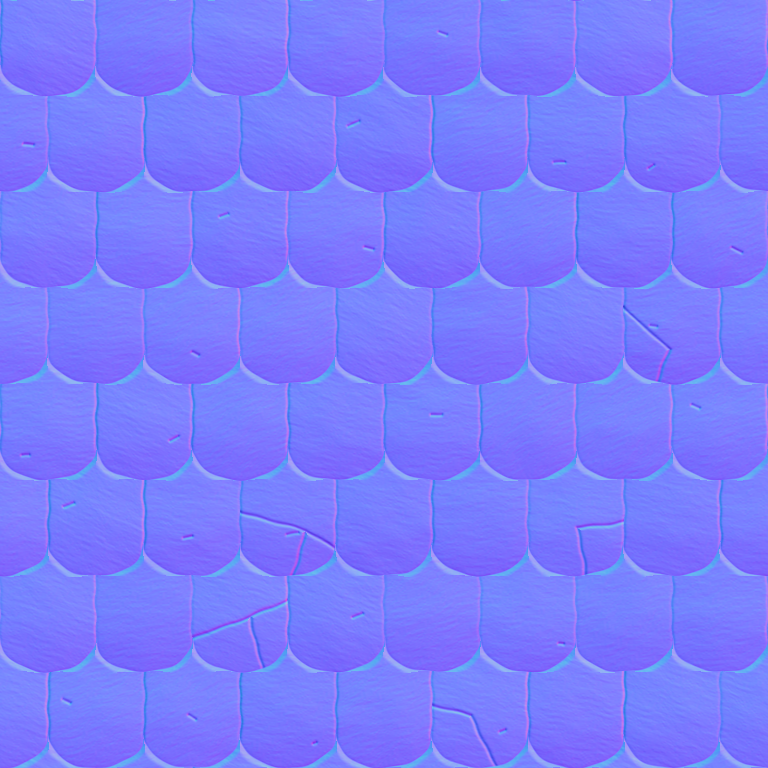
This texture map is drawn by a WebGL 2 fragment shader. Its source:

```glsl
#version 300 es
precision highp float;

uniform vec2 u_resolution;
out vec4 fragColor;

const float COUNT = 8.0;            // tiles across and rows down
const vec2 ARC = vec2(0.5, 0.35);   // radii of the rounded tile end
const float WOBBLE = 0.006;         // unevenness of the outlines
const vec2 LEAN = vec2(-0.04, 0.03);
const float END_DROP = 0.21;        // downward turn towards the tile end
const float SIDE_CURVE = 0.09;
const float TILT = 0.04;            // random lean of each tile
const float BEVEL = 0.13;
const float BEVEL_WIDTH = 0.022;
const float RIM = 0.38;             // slope under each rounded end
const vec2 RIM_FADE = vec2(0.03, 0.075);
const float JOINT = 0.42;
const float JOINT_WIDTH = 0.013;
const float GRAIN = 0.0021;
const float SPECKLE = 0.0009;
const float LUMPS = 0.007;
const float CRACK_SHARE = 0.09;
const float CRACK_DEPTH = 0.011;
const float CRACK_WIDTH = 0.02;
const float CHIP_SHARE = 0.35;
const float CHIP_DEPTH = 0.009;
const float TAU = 6.28319;

vec2 hash2(vec2 p) {
    vec3 q = fract(p.xyx * vec3(0.1031, 0.1030, 0.0973));
    q += dot(q, q.yzx + 33.33);
    return fract((q.xx + q.yz) * q.zy);
}

float noise(vec2 p) {
    vec2 i = floor(p), f = fract(p);
    f = f * f * (3.0 - 2.0 * f);
    float low = mix(hash2(i).x, hash2(i + vec2(1, 0)).x, f.x);
    float high = mix(hash2(i + vec2(0, 1)).x, hash2(i + 1.0).x, f.x);
    return mix(low, high, f.y);
}

float segment(vec2 p, vec2 a, vec2 b) {
    vec2 ab = b - a;
    return length(p - a - ab * clamp(dot(p - a, ab) / dot(ab, ab), 0.0, 1.0));
}

float groove(float d, float width) {
    return exp(-d * d / (width * width));
}

// Outward direction and signed distance of the tile outline
vec3 outline(vec2 p) {
    vec2 q = vec2(p.x, min(p.y - ARC.y, 0.0)) / ARC;
    float k = max(length(q), 0.001);
    float steepness = max(length(q / ARC), 0.002);
    return vec3(q / ARC / steepness, k * (k - 1.0) / steepness);
}

// Fine surface height: grain, cracks and chips
float relief(vec2 p, vec2 id) {
    vec2 r = hash2(id + 11.0), s = hash2(id + 23.0), t = hash2(id + 41.0);
    float angle = (r.x - 0.5) * 0.9;
    vec2 q = mat2(cos(angle), sin(angle), -sin(angle), cos(angle)) * p;
    vec2 seed = id * 71.0 + 100.0;
    float h = GRAIN * noise(q * vec2(9, 32) + seed)
            + SPECKLE * noise(q * vec2(38, 56) + seed)
            + LUMPS * noise(q * vec2(3, 5) + seed);

    if (r.y < CRACK_SHARE) {
        float side = s.x < 0.5 ? -0.5 : 0.5;
        vec2 knee = vec2((s.y - 0.5) * 0.4, 0.3 + 0.3 * t.x);
        float d = min(segment(p, vec2(side, 0.55 + 0.4 * t.y), knee),
                      segment(p, knee, vec2(0.6 * (t.x - 0.5), -0.05)));
        if (s.y > 0.6) d = min(d, segment(p, knee, vec2(-side, 0.2 + 0.3 * t.y)));
        h -= CRACK_DEPTH * groove(d, CRACK_WIDTH);
    }
    if (s.x < CHIP_SHARE) {
        vec2 center = vec2((t.x - 0.5) * 0.7, 0.25 + 0.6 * t.y);
        vec2 reach = vec2(0.05 * s.y + 0.01, (r.x - 0.5) * 0.05);
        h -= CHIP_DEPTH * groove(segment(p, center - reach, center + reach), 0.018);
    }
    return h;
}

// Sideways part of the surface normal on the tile of one row
vec2 tileSlope(vec2 p, float row) {
    float u = p.x - 0.5 * (1.0 - mod(row, 2.0));
    vec2 local = vec2(fract(u) - 0.5, p.y - row);
    vec2 id = mod(vec2(floor(u), row), COUNT);

    vec2 slope = LEAN + TILT * (hash2(id + 3.0) - 0.5);
    slope.y -= END_DROP * (1.0 - smoothstep(0.0, 0.8, local.y));
    slope.x += SIDE_CURVE * local.x;

    // Rounded edge and side joints
    vec3 edge = outline(local);
    float straight = smoothstep(ARC.y * 0.7, ARC.y, local.y);
    slope += edge.xy * BEVEL * groove(edge.z, BEVEL_WIDTH) * (1.0 - straight);
    vec2 strength = 0.3 + 0.9 * hash2(id + 57.0);
    float d = (local.x - 0.5 * sign(local.x)) / JOINT_WIDTH;
    slope.x -= JOINT * straight * (local.x > 0.0 ? strength.x : strength.y)
             * d * exp(0.5 - 0.5 * d * d);

    vec2 e = vec2(0.008, 0.0);
    float h = relief(local, id);
    return slope - (vec2(relief(local + e.xy, id), relief(local + e.yx, id)) - h) / e.x;
}

void main() {
    vec2 uv = gl_FragCoord.xy / u_resolution;
    float aa = COUNT / min(u_resolution.x, u_resolution.y);
    vec2 p = uv * COUNT;
    p += WOBBLE * (sin(TAU * (uv.yx * vec2(13, 11) + uv * vec2(3, 5))) + sin(TAU * uv.yx * vec2(29, 23)));

    // The row at this height overlaps the row beneath it
    float row = floor(p.y);
    vec2 local = vec2(fract(p.x - 0.5 * (1.0 - mod(row, 2.0))) - 0.5, p.y - row);
    vec3 edge = outline(local);
    float cover = max(1.0 - smoothstep(-aa, aa, edge.z),
                      smoothstep(ARC.y - aa, ARC.y + aa, local.y));

    vec2 under = tileSlope(p, row - 1.0);
    under -= edge.xy * RIM * (1.0 - smoothstep(RIM_FADE.x, RIM_FADE.y, edge.z));
    vec2 slope = mix(under, tileSlope(p, row), cover);

    slope = clamp(slope, -0.65, 0.65);
    vec3 normal = vec3(slope, sqrt(1.0 - dot(slope, slope)));
    fragColor = vec4(0.5 + 0.5 * normal, 1.0);
}
```
